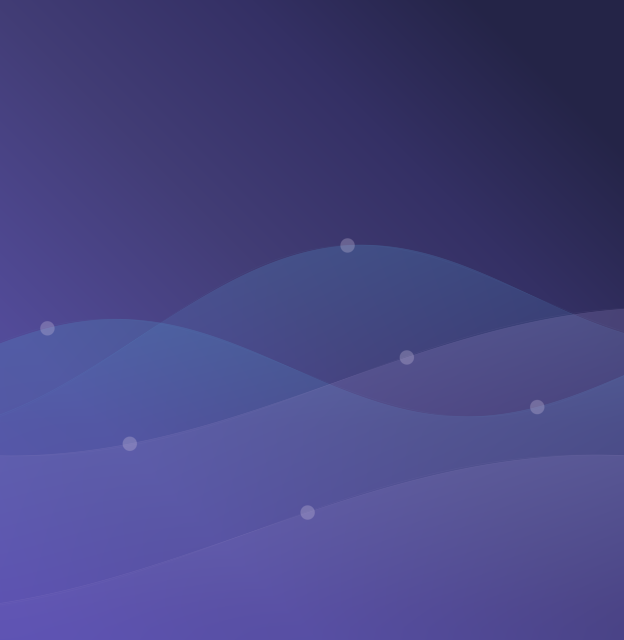
Give the GLSL for this background, as a WebGL 1 fragment shader.

```glsl
precision highp float;
// Dusk gradient from violet (lower left) to navy (upper right), crossed by
// four translucent cosine hills. Each hill fades downward from its crest,
// carries a hairline edge with a faint echo, and holds one or two round beads.

uniform vec2 u_resolution;

const float PI = 3.14159265;

// Sky colours along the diagonal
const vec3 VIOLET = vec3(0.355, 0.315, 0.670);
const vec3 INDIGO = vec3(0.322, 0.293, 0.598);
const vec3 PLUM   = vec3(0.257, 0.237, 0.460);
const vec3 DUSK   = vec3(0.204, 0.188, 0.394);
const vec3 NAVY   = vec3(0.141, 0.141, 0.278);

// Hill and bead colours
const vec3 TEAL  = vec3(0.31, 0.59, 0.78);
const vec3 MAUVE = vec3(0.64, 0.58, 0.78);
const vec3 DEPTH = vec3(0.42, 0.36, 0.90);
const vec3 BEAD  = vec3(0.78, 0.74, 0.86);

const float DEPTH_ALPHA = 0.035;
const float BEAD_ALPHA  = 0.32;
const float BEAD_RADIUS = 0.0112;
const float LINE_ALPHA  = 0.09;
const float LINE_WIDTH  = 0.0013;
const float ECHO_SHIFT  = 0.003;

// Hills: crest x, crest y, amplitude, half period
const vec4 PEAK      = vec4(0.580, 0.6172, 0.1458, 0.7200);
const vec4 PEAK_EAST = vec4(0.580, 0.6172, 0.0781, 0.5400);
const vec4 SWELL     = vec4(0.187, 0.5013, 0.0762, 0.5600);
const vec4 SLOPE     = vec4(1.067, 0.5195, 0.1159, 1.0533);
const vec4 FOOT      = vec4(0.960, 0.2891, 0.1224, 1.1267);

vec3 sky(float t) {
  vec3 c = mix(VIOLET, INDIGO, smoothstep(0.0, 0.25, t));
  c = mix(c, PLUM, clamp((t - 0.25) / 0.25, 0.0, 1.0));
  c = mix(c, DUSK, clamp((t - 0.50) / 0.20, 0.0, 1.0));
  return mix(c, NAVY, clamp((t - 0.70) / 0.18, 0.0, 1.0));
}

float hillHeight(float x, vec4 hill) {
  return hill.y - hill.z * (1.0 - cos(PI * (x - hill.x) / hill.w));
}

float hairline(float d, float pixel) {
  return 1.0 - smoothstep(0.0, max(LINE_WIDTH, pixel), abs(d));
}

// Fill below the crest line, fading from tint to a deep violet veil
vec3 addHill(vec3 base, vec2 uv, vec4 hill, vec3 tint, float alpha,
             float fadeLength, float pixel) {
  float d = uv.y - hillHeight(uv.x, hill);
  float inside = 1.0 - smoothstep(-pixel, pixel, d);
  float fade = clamp(1.0 - (hill.y - uv.y) / fadeLength, 0.0, 1.0);
  vec3 c = mix(base, DEPTH, DEPTH_ALPHA * inside);
  c = mix(c, tint, alpha * fade * inside);
  float echo = d - ECHO_SHIFT * sin(PI * (uv.x - hill.x) / hill.w * 2.0 + PI);
  float line = hairline(d, pixel) + 0.5 * hairline(echo, pixel);
  return mix(c, tint, LINE_ALPHA * line);
}

// Two beads resting on the hill line; equal positions give a single bead
vec3 addBeads(vec3 base, vec2 uv, vec4 hill, vec2 xs, float aspect, float pixel) {
  vec2 scale = vec2(aspect, 1.0);
  vec2 a = vec2(xs.x, hillHeight(xs.x, hill));
  vec2 b = vec2(xs.y, hillHeight(xs.y, hill));
  float d = min(length((uv - a) * scale), length((uv - b) * scale));
  float disc = 1.0 - smoothstep(-pixel, pixel, d - BEAD_RADIUS);
  return mix(base, BEAD, BEAD_ALPHA * disc);
}

void main() {
  vec2 uv = gl_FragCoord.xy / u_resolution;
  float aspect = u_resolution.x / u_resolution.y;
  float pixel = 0.75 / u_resolution.y;

  // Diagonal sky
  vec3 color = sky((uv.x * aspect + uv.y) / (aspect + 1.0));

  // Hills, the tall one falling more gently to the east
  vec4 peak = uv.x < PEAK.x ? PEAK : PEAK_EAST;
  color = addHill(color, uv, peak, TEAL, 0.24, 0.28, pixel);
  color = addHill(color, uv, SWELL, TEAL, 0.24, 0.45, pixel);
  color = addHill(color, uv, SLOPE, MAUVE, 0.20, 0.50, pixel);
  color = addHill(color, uv, FOOT, MAUVE, 0.14, 0.35, pixel);

  // Beads
  color = addBeads(color, uv, PEAK, vec2(0.557), aspect, pixel);
  color = addBeads(color, uv, SWELL, vec2(0.076, 0.861), aspect, pixel);
  color = addBeads(color, uv, SLOPE, vec2(0.208, 0.652), aspect, pixel);
  color = addBeads(color, uv, FOOT, vec2(0.493), aspect, pixel);

  gl_FragColor = vec4(color, 1.0);
}
```
